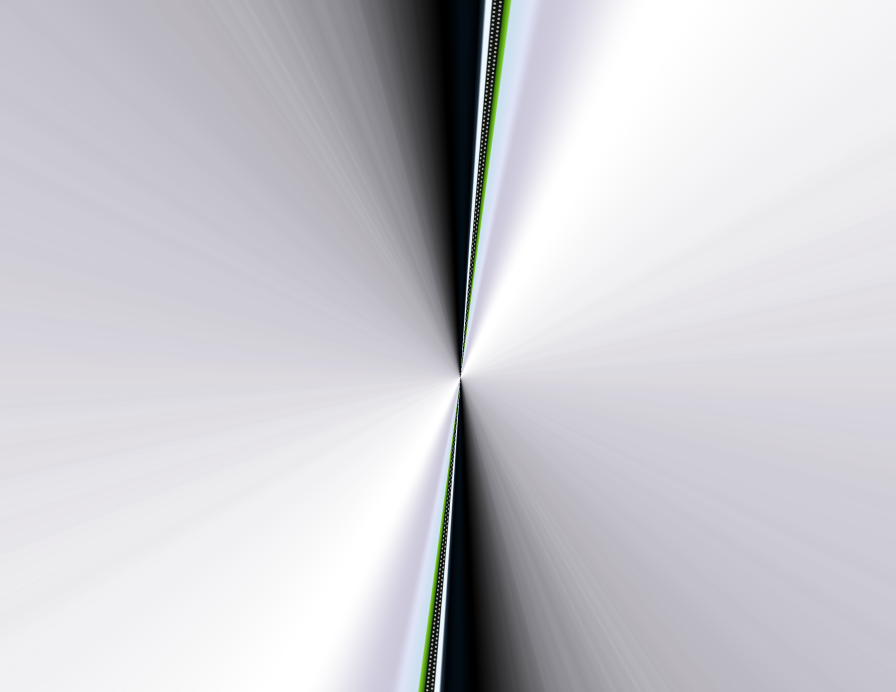
Write a WebGL 1 fragment shader that draws this background.

```glsl
precision highp float;
// Metallic sheen fanning around a pivot, split by a thin dark, dotted and green seam.

uniform vec2 u_resolution;

float hash(float n) {
  return fract(sin(n * 12.9898) * 43758.5453);
}

float ramp(float lo, float hi, float x) {
  return clamp((x - lo) / (hi - lo), 0.0, 1.0);
}

// Flat angular sectors with a random level from -0.5 to 0.5
float sectors(float angle, float width) {
  return hash(floor(angle / width) + 3.0) - 0.5;
}

// Broad silver fan: white ridge at 32 degrees, falling to black at 177
vec3 silverFan(float angle) {
  float tone = 1.0 - 0.14 * ramp(32.0, 90.0, angle)
                   - 0.09 * ramp(90.0, 130.0, angle)
                   - 0.09 * ramp(130.0, 152.0, angle)
                   - 0.16 * ramp(152.0, 164.0, angle)
                   - 0.52 * ramp(164.0, 177.0, angle);
  float facets = 0.012 * sectors(angle, 4.3) + 0.008 * sectors(angle, 1.7);
  facets += 0.025 * sectors(angle, 0.6) * ramp(135.0, 155.0, angle);
  tone += facets * ramp(36.0, 65.0, angle) * ramp(177.0, 168.0, angle);
  float tint = ramp(1.0, 0.8, tone) * tone;
  vec3 lavender = vec3(0.002, -0.010, 0.032);
  vec3 warm = vec3(0.012, 0.004, -0.014) * sectors(angle, 5.2);
  return vec3(tone) + (lavender + warm) * tint;
}

// Narrow bands between the black edge and the white ridge
vec3 seam(float angle, float radius) {
  vec3 navy = vec3(0.01, 0.045, 0.075);
  vec3 color = mix(navy, vec3(0.0, 0.01, 0.02), ramp(1.2, 2.8, angle));
  color = mix(color, vec3(0.10, 0.17, 0.23), ramp(2.8, 3.5, angle));
  color = mix(color, vec3(0.93, 0.97, 1.0), smoothstep(3.5, 4.0, angle));

  // Dark ribbon with two rows of small pale dots
  float row = (angle - 4.8) / 0.85;
  vec2 cell = vec2(fract(row) - 0.5, fract(radius * 165.0 + 0.5 * floor(row)) - 0.5);
  float dotMask = 1.0 - smoothstep(0.18, 0.34, length(cell));
  vec3 ribbon = mix(vec3(0.06, 0.07, 0.06), vec3(0.68, 0.70, 0.68), dotMask);
  color = mix(color, ribbon, smoothstep(4.65, 4.95, angle));

  // Green edge, pale blue reflection, lavender trough
  vec3 green = mix(vec3(0.18, 0.40, 0.02), vec3(0.45, 0.76, 0.12), ramp(6.6, 7.4, angle));
  color = mix(color, green, smoothstep(6.45, 6.75, angle));
  color = mix(color, vec3(0.80, 0.88, 0.94), smoothstep(7.45, 7.8, angle));
  color = mix(color, vec3(0.87, 0.89, 0.96), ramp(8.5, 10.5, angle));
  color = mix(color, vec3(0.80, 0.79, 0.86), smoothstep(10.5, 12.8, angle));
  return mix(color, vec3(1.0), smoothstep(13.0, 27.0, angle));
}

vec3 shade(vec2 p) {
  // Clockwise angle from vertical; opposite rays share a colour
  float angle = mod(degrees(atan(p.x, p.y)), 180.0);
  vec3 color = angle < 30.0 ? seam(angle, length(p)) : silverFan(angle);
  return mix(color, vec3(0.01, 0.045, 0.075), ramp(178.0, 180.0, angle));
}

void main() {
  vec2 pivot = vec2(0.514, 0.4545) * u_resolution;
  vec3 color = vec3(0.0);
  // Average a 3 by 3 grid of samples for smooth edges
  for (int i = 0; i < 3; i++) {
    for (int j = 0; j < 3; j++) {
      vec2 offset = (vec2(float(i), float(j)) - 1.0) / 3.0;
      vec2 p = (gl_FragCoord.xy + offset - pivot) / u_resolution.y;
      color += shade(p + vec2(0.00001));
    }
  }
  gl_FragColor = vec4(color / 9.0, 1.0);
}
```
